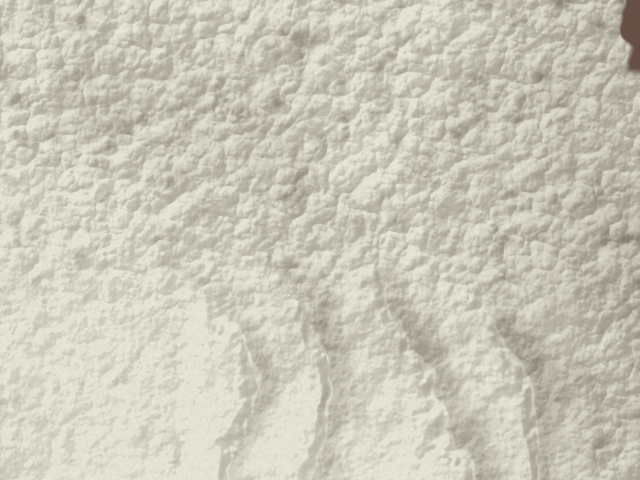
This texture is drawn by a Shadertoy shader. Its source:

```glsl
// Crumbly off-white powder with finger furrows, lit from the upper left.

const vec3 SHADE_COLOR = vec3(0.62, 0.60, 0.55);
const vec3 LIGHT_COLOR = vec3(0.88, 0.87, 0.82);
const vec3 TABLE_COLOR = vec3(0.40, 0.31, 0.27);
const vec2 LIGHT_DIR = vec2(-0.64, 0.77);

vec3 hash3(vec2 p) {
    vec3 q = fract(p.xyx * vec3(0.1031, 0.1030, 0.0973));
    q += dot(q, q.yxz + 33.33);
    return fract((q.xxy + q.yzz) * q.zyx);
}

float noise(vec2 p) {
    vec2 cell = floor(p), f = fract(p);
    f = f * f * (3.0 - 2.0 * f);
    float low = mix(hash3(cell).x, hash3(cell + vec2(1, 0)).x, f.x);
    float high = mix(hash3(cell + vec2(0, 1)).x, hash3(cell + vec2(1, 1)).x, f.x);
    return mix(low, high, f.y);
}

float fbm(vec2 p, int octaves) {
    float sum = 0.0, amp = 0.5;
    for (int i = 0; i < octaves; i++) {
        sum += amp * noise(p);
        p = mat2(1.6, 1.2, -1.2, 1.6) * p + 7.3;
        amp *= 0.5;
    }
    return sum;
}

// Highest of the scattered domes around p
float clumps(vec2 p) {
    vec2 home = floor(p);
    float top = 0.0;
    for (int j = -1; j <= 1; j++)
    for (int i = -1; i <= 1; i++) {
        vec2 cell = home + vec2(i, j);
        vec3 rnd = hash3(cell);
        vec2 d = p - cell - rnd.xy;
        float radius = mix(0.4, 0.95, rnd.z);
        top = max(top, radius - dot(d, d) / radius);
    }
    return top;
}

// Area pressed by fingers: lower middle to right
float furrowMask(vec2 p) {
    float y = p.y + 0.22 * (fbm(p * 6.0, 3) - 0.45);
    return (1.0 - smoothstep(0.30, 0.45, y))
        * smoothstep(0.37, 0.43, p.x) * (1.0 - smoothstep(1.12, 1.30, p.x));
}

// Position across a furrow, 0 to 1, with a ragged leaning edge
float furrowPhase(vec2 p) {
    float warp = 0.16 * (noise(p * vec2(4.0, 5.0)) - 0.5) + 0.05 * (fbm(p * 22.0, 3) - 0.45);
    return fract((p.x + 0.25 * p.y + warp - 0.535) / 0.19);
}

float roughness(vec2 p) {
    float crumbly = smoothstep(0.25, 0.85, p.y + 0.45 * p.x + 0.25 * (noise(p * 5.0) - 0.5));
    return mix(0.35, 1.0, crumbly) * (1.0 - 0.6 * furrowMask(p));
}

float height(vec2 p) {
    vec2 warped = p + 0.022 * (vec2(fbm(p * 26.0, 3), fbm(p * 26.0 + 41.0, 3)) - 0.45);
    float lumps = 0.45 * clumps(warped * 25.0) / 25.0 + 0.38 * clumps(warped * 54.0) / 54.0;
    float broad = 0.07 * fbm(p * 5.0, 3) + 0.016 * fbm(p * 45.0, 3);
    float f = furrowPhase(p);
    float ridge = f * (1.0 - smoothstep(0.84, 1.0, f));
    return broad + lumps * roughness(p) + 0.045 * ridge * furrowMask(p);
}

float powderTone(vec2 p) {
    const float reach = 0.005;
    float slope = (height(p) - height(p + reach * LIGHT_DIR)) / reach;
    float rough = roughness(p);
    float f = furrowPhase(p);

    // Broad light: bright lower left, dim right side
    float tone = 0.80 + 0.07 * (1.0 - smoothstep(0.3, 0.9, p.y + 0.5 * p.x));
    tone -= 0.065 * smoothstep(0.80, 1.33, p.x);
    tone += 0.16 * (fbm(p * 4.0 + 11.0, 3) - 0.44);

    // Relief, hollows and cast furrow shadow
    tone += 0.20 * slope / (1.0 + abs(slope));
    tone -= 0.10 * rough * smoothstep(0.50, 0.72, fbm(p * 24.0 + 5.0, 3));
    float castShadow = (1.0 - smoothstep(0.08, 0.48, f)) * smoothstep(0.0, 0.05, f);
    tone -= 0.13 * castShadow * furrowMask(p);

    // Fine grain
    return min(tone, 0.895) + 0.03 * (noise(p * 190.0) - 0.5);
}

void mainImage(out vec4 fragColor, in vec2 fragCoord) {
    vec2 p = fragCoord / iResolution.y;
    float tone = clamp(powderTone(p), 0.53, 0.92);
    vec3 color = mix(SHADE_COLOR, LIGHT_COLOR, (tone - 0.62) / 0.26);

    // Bare table in the upper right corner
    float edge = p.x - 1.30 + 0.15 * (p.y - 0.92) + 0.03 * (noise(p * 30.0) - 0.5);
    float bare = smoothstep(0.0, 0.01, edge) * smoothstep(0.84, 0.86, p.y);
    fragColor = vec4(mix(color, TABLE_COLOR, bare), 1.0);
}
```
